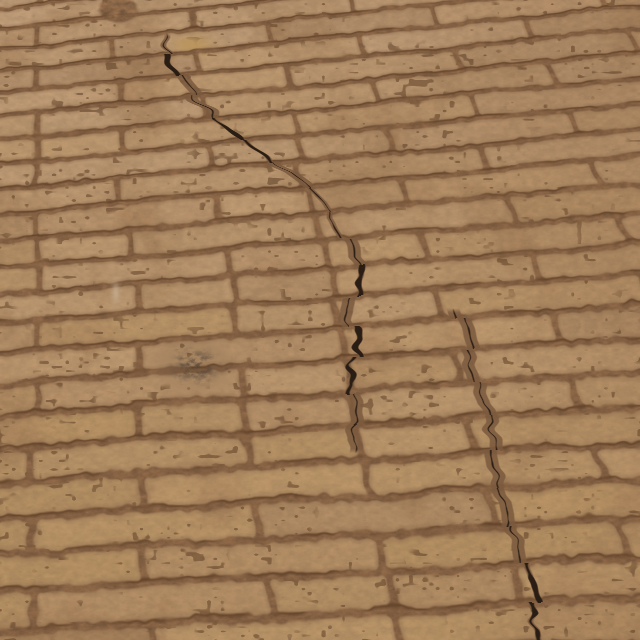
A Shadertoy shader for this texture:

```glsl
const vec3 BRICK_TAN = vec3(0.695, 0.552, 0.380);
const vec3 BRICK_PALE = vec3(0.725, 0.592, 0.455);
const vec3 BRICK_BROWN = vec3(0.620, 0.475, 0.335);
const vec3 MORTAR = vec3(0.520, 0.380, 0.262);
const vec3 MORTAR_DARK = vec3(0.370, 0.250, 0.150);
const vec3 CRACK = vec3(0.125, 0.085, 0.060);
const vec3 OCHRE = vec3(0.740, 0.590, 0.350);

const float ROWS = 32.2;            // course density at the far edge
const float ROW_SHIFT = 0.55;
const float COLUMNS = 4.33;         // brick density at the far edge
const float FIRST_JOINT = 0.055;
const float TILT = 0.11;
const vec3 DEPTH = vec3(0.107, 0.42, 0.60);  // sideways, row and column foreshortening
const float BRICK_ASPECT = 7.0;     // brick length in course heights
const float JOINT = 0.105;          // half joint in course heights
const float CORNER = 0.13;
const vec2 SPLIT_ROWS = vec2(8.0, 18.0);

float hash(vec2 p) {
    vec3 q = fract(vec3(p.xyx) * 0.1031);
    q += dot(q, q.yzx + 33.33);
    return fract((q.x + q.y) * q.z);
}

float noise(vec2 p) {
    vec2 i = floor(p), f = fract(p);
    f = f * f * (3.0 - 2.0 * f);
    return mix(mix(hash(i), hash(i + vec2(1, 0)), f.x),
               mix(hash(i + vec2(0, 1)), hash(i + vec2(1, 1)), f.x), f.y);
}

float fbm(vec2 p) {
    float sum = 0.0, gain = 0.5;
    for (int i = 0; i < 4; i++) {
        sum += gain * noise(p);
        p = mat2(1.6, 1.2, -1.2, 1.6) * p + 7.3;
        gain *= 0.5;
    }
    return sum;
}

// Soft elliptical blot
float blot(vec2 p, vec2 center, vec2 radius) {
    vec2 d = (p - center) / radius;
    return exp(-dot(d, d));
}

// Wall coordinates: x in bricks, y in courses counted downward
vec2 wallPlane(vec2 p) {
    float lean = 1.0 + DEPTH.x * p.x;
    return vec2(COLUMNS * (p.x - FIRST_JOINT) / (lean + DEPTH.z * p.y),
                ROWS * (p.y + TILT * p.x) / (lean + DEPTH.y * p.y) + ROW_SHIFT);
}

// Distance inside the brick, in course heights; also gives its id and local position
float brickShape(vec2 wall, out vec2 id, out vec2 local) {
    float row = floor(wall.y);
    float odd = mod(row, 2.0);
    float along = wall.x + 0.5 * odd + 0.07 * (hash(vec2(row, 3.7)) - 0.5);
    id = vec2(floor(along), row);
    local = vec2(fract(along), fract(wall.y));
    float size = BRICK_ASPECT;
    bool seam = odd < 0.5 && id.x == 1.0 && row >= SPLIT_ROWS.x && row <= SPLIT_ROWS.y;
    if (seam || hash(id + 51.0) > 0.92) {
        id.x += 0.5 * floor(local.x * 2.0);
        local.x = fract(local.x * 2.0);
        size *= 0.5;
    }
    vec2 halfSize = 0.5 * vec2(size, 1.0) - JOINT;
    vec2 q = abs(local - 0.5) * vec2(size, 1.0) - halfSize + CORNER;
    return CORNER - length(max(q, 0.0)) - min(max(q.x, q.y), 0.0);
}

// Stepped crack: x is the open gap, y the crumbled filling
vec2 crackMask(vec2 p, float row, float path, vec2 span, float pixel) {
    float kind = hash(vec2(row, span.x * 91.0));
    path += 0.024 * (hash(vec2(row, 8.1)) - 0.5) + 0.016 * (noise(vec2(p.y * 70.0, span.x)) - 0.5);
    float d = abs(p.x - path);
    float gap = (kind > 0.58 ? 0.0045 : 0.0011) * (0.35 + noise(vec2(p.y * 95.0, 4.0)));
    float fill = kind < 0.35 ? 0.010 : 0.0045;
    float inside = smoothstep(span.x - 0.01, span.x, p.y) * (1.0 - smoothstep(span.y, span.y + 0.01, p.y));
    return inside * (1.0 - smoothstep(vec2(gap, fill) - pixel, vec2(gap, fill) + pixel, vec2(d)));
}

void mainImage(out vec4 fragColor, in vec2 fragCoord) {
    vec2 p = fragCoord / iResolution.xy;
    p.y = 1.0 - p.y;
    float pixel = 1.0 / iResolution.y;

    // Uneven courses and ragged edges
    vec2 wall = wallPlane(p);
    wall.y += 0.16 * (noise(p * 13.0) - 0.5) + 0.11 * (noise(p * 75.0) - 0.5);
    wall.x += 0.025 * (noise(p * 45.0 + 9.0) - 0.5);
    vec2 id, local;
    float inside = brickShape(wall, id, local);
    float soft = max(0.045, 28.0 * pixel);
    float brickMask = smoothstep(-soft, soft, inside);

    // Brick faces: paler far away, varied from brick to brick
    float tone = hash(id * 2.0 + 17.0);
    float grain = fbm(p * vec2(110.0, 170.0));
    float cloud = fbm(p * 9.0 + 3.0);
    vec3 brick = mix(BRICK_TAN, BRICK_PALE, clamp(0.85 - 0.9 * p.y + 0.6 * (tone - 0.5), 0.0, 1.0));
    brick = mix(brick, BRICK_BROWN, 0.55 * smoothstep(0.48, 0.75, cloud) + 0.3 * step(0.85, tone));
    brick = mix(brick, BRICK_BROWN, 0.45 * smoothstep(0.7, 1.1, p.x + 0.25 - 0.45 * p.y));
    brick *= 0.93 + 0.14 * grain + 0.04 * (hash(id + 5.0) - 0.5);
    brick = mix(brick, BRICK_BROWN * 0.9, 0.4 * (1.0 - smoothstep(0.0, 0.16, inside)));
    float pits = smoothstep(0.76, 0.9, noise(p * vec2(95.0, 150.0))) * smoothstep(0.35, 0.65, noise(p * 24.0));
    brick = mix(brick, MORTAR_DARK, 0.55 * pits);
    brick = mix(brick, OCHRE, 0.8 * blot(p, vec2(0.30, 0.07), vec2(0.03, 0.014)));

    // Mortar with a shadow under each course
    vec3 mortar = MORTAR * (0.84 + 0.32 * grain);
    float shadow = blot(local, vec2(local.x, 0.92), vec2(1.0, 0.055));
    mortar = mix(mortar, MORTAR_DARK, 0.75 * shadow * smoothstep(0.2, 0.7, noise(p * 22.0)));
    vec3 color = mix(mortar, brick, brickMask);

    // Two cracks running down the wall
    float upper = 0.55 - 0.29 * (1.0 - smoothstep(0.06, 0.40, p.y));
    float lower = 0.72 + 0.25 * (p.y - 0.5);
    vec2 crack = max(crackMask(p, id.y, upper, vec2(0.06, 0.70), pixel),
                     crackMask(p, id.y, lower, vec2(0.49, 1.10), pixel));
    color = mix(color, MORTAR * 0.92, 0.85 * crack.y);
    color = mix(color, CRACK, 0.9 * crack.x);

    // Soot, a spalled corner and a pale scrape
    float soot = blot(p, vec2(0.305, 0.572), vec2(0.035, 0.025)) * smoothstep(0.2, 0.75, grain);
    color = mix(color, vec3(0.25, 0.21, 0.18), 0.8 * soot);
    float spall = smoothstep(0.4, 0.6, blot(p, vec2(0.185, 0.015), vec2(0.036, 0.024)));
    color = mix(color, MORTAR * (0.75 + 0.5 * grain), 0.85 * spall);
    color = mix(color, vec3(0.78, 0.69, 0.58), 0.7 * blot(p, vec2(0.181, 0.457), vec2(0.006, 0.016)));
    fragColor = vec4(color, 1.0);
}
```
